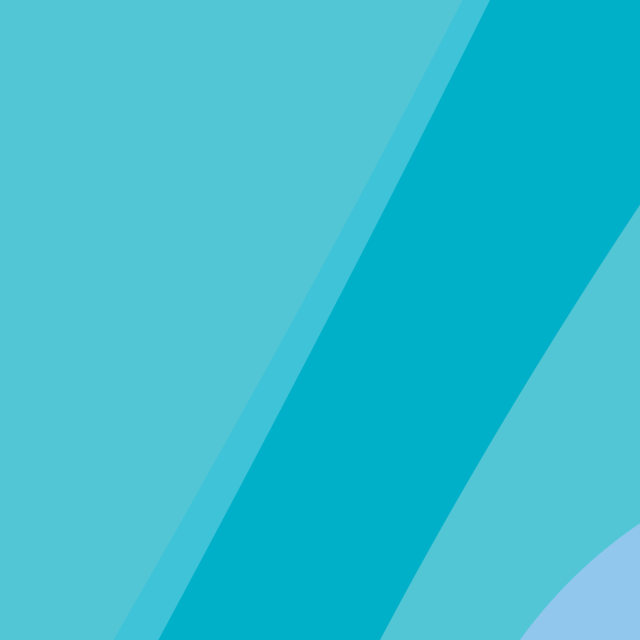
Give the GLSL for this background, as a WebGL 1 fragment shader.

```glsl
precision highp float;
// Flat teal backdrop with bowed diagonal bands and a pale blue disc in the corner.

uniform vec2 u_resolution;

#define BASE_COLOR  vec3(0.325, 0.775, 0.835)
#define STRIP_COLOR vec3(0.243, 0.765, 0.850)
#define BAND_COLOR  vec3(0.000, 0.690, 0.784)
#define DISC_COLOR  vec3(0.573, 0.780, 0.930)
// Band edges: x at the bottom, x at the top, sideways bow at mid height
#define STRIP_LEFT  vec3(0.1771, 0.7227, 0.0080)
#define BAND_LEFT   vec3(0.2474, 0.7656, 0.0049)
#define BAND_RIGHT  vec3(0.5938, 1.2228, -0.0248)
#define DISC_CENTER vec2(1.419, -0.436)
#define DISC_RADIUS 0.747

// Approximate signed distance to a bowed edge, positive on its right
float edgeDistance(vec2 p, vec3 edge) {
  float x = mix(edge.x, edge.y, p.y) + 4.0 * edge.z * p.y * (1.0 - p.y);
  float slope = edge.y - edge.x + 4.0 * edge.z * (1.0 - 2.0 * p.y);
  return (p.x - x) / sqrt(1.0 + slope * slope);
}

// Antialiased coverage of the positive side of a distance
float coverage(float d, float pixel) {
  return clamp(d / pixel + 0.5, 0.0, 1.0);
}

void main() {
  vec2 p = gl_FragCoord.xy / u_resolution;
  float pixel = 1.2 / min(u_resolution.x, u_resolution.y);

  // Bands, layered from left to right
  vec3 color = BASE_COLOR;
  color = mix(color, STRIP_COLOR, coverage(edgeDistance(p, STRIP_LEFT), pixel));
  color = mix(color, BAND_COLOR, coverage(edgeDistance(p, BAND_LEFT), pixel));
  color = mix(color, BASE_COLOR, coverage(edgeDistance(p, BAND_RIGHT), pixel));

  // Corner disc
  float disc = DISC_RADIUS - distance(p, DISC_CENTER);
  color = mix(color, DISC_COLOR, coverage(disc, pixel));

  gl_FragColor = vec4(color, 1.0);
}
```
